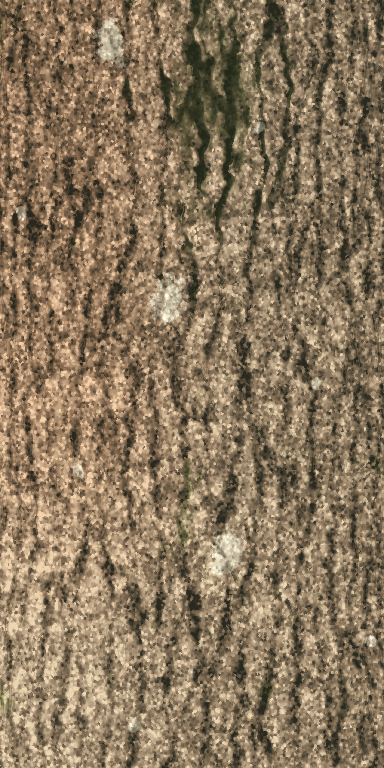
Give the GLSL for this texture, as a Shadertoy shader.

```glsl
const vec3 SHADOW = vec3(0.16, 0.16, 0.12);
const vec3 BARK   = vec3(0.53, 0.45, 0.35);
const vec3 SUNLIT = vec3(0.93, 0.84, 0.70);
const vec3 RUST   = vec3(1.04, 0.97, 0.94);
const vec3 MOSS   = vec3(0.86, 0.98, 0.82);
const vec3 LICHEN = vec3(0.86, 0.83, 0.73);
const vec2 PLATES = vec2(7.4, 2.7);     // main fissure cells
const vec2 CRACKS = vec2(13.0, 7.0);    // secondary crack cells
const float CURVE = 0.88;               // roundness of the trunk
const float BASE_TONE = 0.63;
const float FISSURE_DARKNESS = 0.52;
const float SLOPE_LIGHT = 0.26;
const int LICHEN_COUNT = 9;

vec2 hash2(vec2 p) {
    return fract(sin(vec2(dot(p, vec2(127.1, 311.7)), dot(p, vec2(269.5, 183.3)))) * 43758.55);
}

// Cellular noise: x = distance to nearest point, y = random value of its cell
vec2 cells(vec2 p) {
    vec2 id = floor(p), f = p - id, best = vec2(9.0, 0.0);
    for (int j = -1; j <= 1; j++)
    for (int i = -1; i <= 1; i++) {
        vec2 g = vec2(i, j), h = hash2(id + g);
        float d = length(g + h - f);
        if (d < best.x) best = vec2(d, fract(h.x * 7.3 + h.y * 3.1));
    }
    return best;
}

// Soft light and dark specks around zero
float specks(vec2 p) {
    vec2 c = cells(p);
    return (c.y - 0.5) * (1.0 - smoothstep(0.25, 0.85, c.x));
}

float cloud(vec2 p) {
    return 0.6 * cells(p).x + 0.3 * cells(p * 2.3 + 4.0).x + 0.2 * cells(p * 5.1 + 9.0).x;
}

float sway(vec2 p) {
    return sin(p.y * 6.0 + 2.0 * sin(p.x * 4.0)) + 0.6 * sin(p.y * 15.0 + p.x * 9.0)
         + 0.4 * sin(p.y * 37.0 - p.x * 23.0) + 0.25 * sin(p.y * 83.0 + p.x * 61.0);
}

// Borders between cells: 0 in a fissure, 1 on the plate; level borders stay thin
float fissure(vec2 q) {
    vec2 id = floor(q), f = q - id, nearest = vec2(9.0);
    for (int j = -1; j <= 1; j++)
    for (int i = -1; i <= 1; i++) {
        vec2 g = vec2(i, j), r = g + hash2(id + g) - f;
        if (dot(r, r) < dot(nearest, nearest)) nearest = r;
    }
    float edge = 9.0, upright = 0.0;
    for (int j = -1; j <= 1; j++)
    for (int i = -1; i <= 1; i++) {
        vec2 g = vec2(i, j), r = g + hash2(id + g) - f, gap = r - nearest;
        if (dot(gap, gap) < 1e-4) continue;
        vec2 n = normalize(gap);
        float d = dot(0.5 * (r + nearest), n);
        if (d < edge) { edge = d; upright = abs(n.x); }
    }
    float open = smoothstep(0.1, 0.7, cells(q * vec2(1.1, 1.9) + 5.0).x);
    float steep = smoothstep(0.2, 0.7, upright);
    float width = mix(0.13, 0.30, open) * mix(0.3, 1.0, steep);
    float depth = mix(0.55, 1.0, open) * mix(0.4, 1.0, steep);
    float flank = 1.0 - smoothstep(0.0, width, edge);
    float core = 1.0 - smoothstep(0.25 * width, 0.55 * width, edge);
    return 1.0 - depth * mix(flank, core, 0.55);
}

float relief(vec2 p) {
    vec2 q = vec2(asin(clamp(CURVE * (2.0 * p.x - 1.0), -1.0, 1.0)), p.y);
    float jag = cells(p * vec2(30.0, 22.0)).x - 0.45;
    q += vec2(0.02 * sway(p) + 0.035 * jag, 0.04 * jag);
    return fissure(q * PLATES) * mix(1.0, fissure(q * CRACKS + 7.0), 0.38);
}

void mainImage(out vec4 fragColor, in vec2 fragCoord) {
    vec2 p = fragCoord / iResolution.x;

    // Relief lit from the left
    float height = relief(p);
    float slope = relief(p + vec2(0.006, -0.003)) - height;
    float tone = BASE_TONE - FISSURE_DARKNESS * (1.0 - height) + SLOPE_LIGHT * slope;

    // Rough grain
    float grain = 0.60 * specks(p * vec2(125.0, 110.0)) + 0.42 * specks(p * vec2(66.0, 58.0) + 3.0)
                + 0.30 * specks(p * vec2(30.0, 20.0) + 8.0);
    tone += grain;

    // Broad light: bright low on the left, dimmer to the upper left and right
    float low = 1.0 - smoothstep(0.3, 1.7, p.y);
    float left = 1.0 - smoothstep(0.0, 0.55, p.x);
    tone += 0.17 * left * low + 0.04 * low - 0.07 * left * (1.0 - low);
    tone -= 0.08 * smoothstep(0.7, 1.0, p.x);

    // Damp moss below the top, following the fissures
    float stain = 0.75 - length((p - vec2(0.57, 1.78)) / vec2(0.24, 0.50));
    stain += 1.3 * (cloud(p * vec2(10.0, 5.0)) - 0.55) + 0.75 * (1.0 - height);
    float moss = smoothstep(0.1, 0.9, stain);
    tone *= 1.0 - 0.75 * moss;
    float sprig = smoothstep(0.78, 0.95, cells(p * vec2(6.0, 5.0) + 2.0).x) * (1.0 - height);

    // Colour from tone
    vec3 color = mix(SHADOW, BARK, clamp(tone * 2.0, 0.0, 1.0));
    color = mix(color, SUNLIT, clamp(tone * 2.0 - 1.0, 0.0, 1.0));
    color *= mix(vec3(1.0), RUST, (1.0 - smoothstep(0.2, 0.65, p.x)) * smoothstep(0.2, 1.0, p.y));
    color *= mix(vec3(1.0), MOSS, max(moss, sprig));

    // Ragged lichen spots, every third one large
    float ragged = cloud(p * 28.0) - 0.5;
    for (int i = 0; i < LICHEN_COUNT; i++) {
        float k = float(i);
        vec2 center = vec2(fract(k * 0.618 + 0.35), 2.0 * (k + 0.5) / float(LICHEN_COUNT));
        float size = 0.024 + 0.019 * cos((k - 2.0) * 2.0944);
        vec2 d = (p - center) / (size * vec2(1.0, 1.4));
        d.x += 0.35 * d.y * sin(k * 2.4);
        float spot = 1.0 - smoothstep(0.7, 1.05, length(d) + 1.3 * ragged);
        color = mix(color, LICHEN + 0.5 * grain, 0.85 * spot * mix(0.4, 1.0, height));
    }
    fragColor = vec4(clamp(color, 0.0, 1.0), 1.0);
}
```
